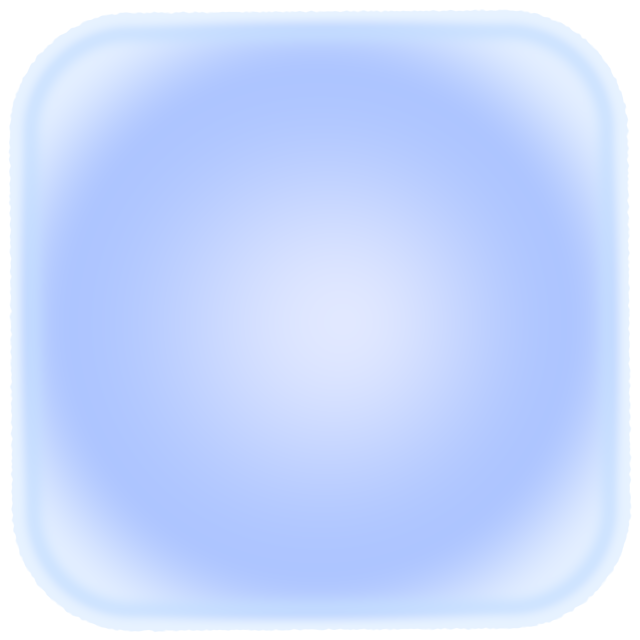
This background is drawn by a Shadertoy shader. Its source:

```glsl
const vec3 PAPER = vec3(1.0);
const vec3 CORE = vec3(0.882, 0.910, 1.0);
const vec3 RING = vec3(0.680, 0.772, 1.0);
const vec3 CORNER = vec3(0.895, 0.938, 1.0);
const vec3 STRIPE = vec3(0.765, 0.868, 1.0);
const vec3 RIM = vec3(0.905, 0.950, 1.0);

vec2 rotate(vec2 p, float angle) {
    float c = cos(angle), s = sin(angle);
    return vec2(c * p.x + s * p.y, c * p.y - s * p.x);
}

float roundedBox(vec2 p, float halfSize, float radius) {
    vec2 q = abs(p) - halfSize + radius;
    return length(max(q, 0.0)) + min(max(q.x, q.y), 0.0) - radius;
}

vec2 hashGradient(vec2 cell) {
    float h = fract(sin(dot(cell, vec2(127.1, 311.7))) * 43758.5);
    return vec2(cos(6.2832 * h), sin(6.2832 * h));
}

float gradientNoise(vec2 p) {
    vec2 i = floor(p), f = fract(p);
    vec2 u = f * f * f * (f * (f * 6.0 - 15.0) + 10.0);
    float a = dot(hashGradient(i), f);
    float b = dot(hashGradient(i + vec2(1, 0)), f - vec2(1, 0));
    float c = dot(hashGradient(i + vec2(0, 1)), f - vec2(0, 1));
    float d = dot(hashGradient(i + vec2(1, 1)), f - vec2(1, 1));
    return mix(mix(a, b, u.x), mix(c, d, u.x), u.y);
}

float bell(float x, float center, float width) {
    float t = (x - center) / width;
    return exp(-t * t);
}

// Radial falloff whose center drifts from focus to middle as it widens
float focalRadius(vec2 p, vec2 focus, vec2 middle, float radius) {
    float t = clamp(length(p - focus) / radius, 0.0, 1.0);
    return length(p - mix(focus, middle, t)) / radius;
}

vec3 glassColor(vec2 p, float inset) {
    // Soft core inside the blue ring
    vec2 middle = vec2(-0.003, -0.005);
    float core = focalRadius(p, vec2(0.038, -0.003), middle, 0.385);
    vec3 color = mix(CORE, RING, smoothstep(0.0, 1.0, core));

    // Pale corners beyond the ring
    float corner = smoothstep(0.385, 0.555, length(p - middle));
    color = mix(color, CORNER, corner);

    // Blue stripe following the border, then the light rim
    color = mix(color, STRIPE, 0.65 * bell(inset, 0.033, 0.017));
    return mix(color, RIM, 1.0 - smoothstep(0.002, 0.028, inset));
}

void mainImage(out vec4 fragColor, in vec2 fragCoord) {
    float side = min(iResolution.x, iResolution.y);
    vec2 p = (fragCoord - 0.5 * iResolution.xy) / side;
    float pixel = 1.0 / side;

    // Slightly tilted tile with a finely ragged outline
    vec2 tile = rotate(p - vec2(0.0, -0.001), 0.007);
    float edge = roundedBox(tile, 0.483, 0.19);
    float ragged = edge + 0.003 * gradientNoise(p * 110.0);

    vec3 color = glassColor(p, max(-edge, 0.0));
    float cover = 1.0 - smoothstep(-pixel, pixel, ragged);
    fragColor = vec4(mix(PAPER, color, cover), 1.0);
}
```
